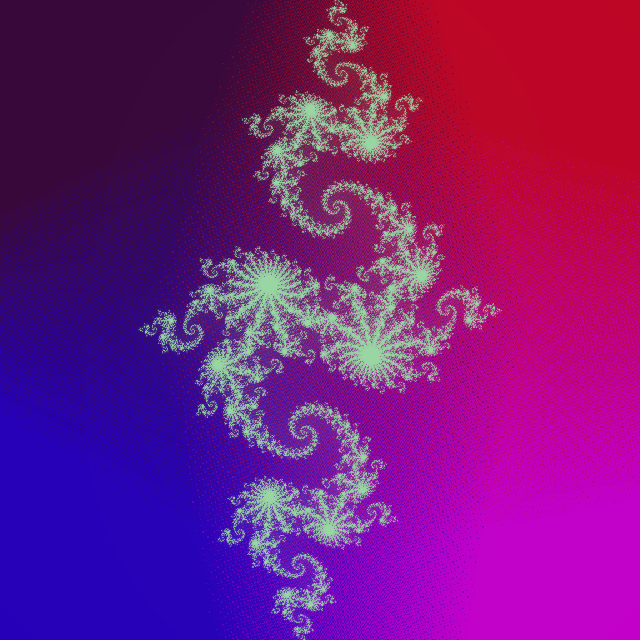
Give the GLSL for this background, as a WebGL 1 fragment shader.

```glsl
precision highp float;
// A Julia set of feathery stars and spirals over a four-corner colour field.
// Escape time blends each sample towards pale green; the corner ramps and the
// denser green parts are broken up by a fine dither grain.

uniform vec2 u_resolution;

const int MAX_STEPS = 256;
const vec2 JULIA_SEED = vec2(-0.8, 0.156);
const float VIEW_WIDTH = 3.0;
const float GRAIN_CELLS = 512.0;
const float FIELD_GRAIN = 0.36;
const float GREEN_GRAIN = 0.4;

const vec3 DARK_PLUM = vec3(0.22, 0.03, 0.23);
const vec3 RED = vec3(0.74, 0.02, 0.15);
const vec3 BLUE = vec3(0.15, 0.0, 0.72);
const vec3 MAGENTA = vec3(0.76, 0.0, 0.79);
const vec3 PALE_GREEN = vec3(0.60, 0.84, 0.64);

// Evenly spread hash of a grain cell, in 0..1
float grainHash(vec2 cell) {
  return fract(52.9829 * fract(dot(cell, vec2(0.06711, 0.00584))));
}

// Pull a blend weight partly towards a hard 0 or 1 choice
float dither(float weight, float threshold, float strength) {
  return mix(weight, step(threshold, weight), strength);
}

// Linear ramp of a given width about a centre
float ramp(float value, float centre, float width) {
  return clamp((value - centre) / width + 0.5, 0.0, 1.0);
}

// Corner colours with ramps that widen towards the middle of the canvas
vec3 cornerField(vec2 uv, vec2 cell) {
  vec2 fromMiddle = abs(2.0 * uv - 1.0);
  float acrossWidth = mix(0.60, mix(0.40, 0.30, uv.y), fromMiddle.y);
  float downWidth = mix(0.82, mix(0.32, 0.52, uv.x), fromMiddle.x);
  float across = ramp(uv.x, 0.53, acrossWidth);
  float down = ramp(1.0 - uv.y, mix(0.49, 0.525, uv.x), downWidth);
  across = dither(across, grainHash(cell), FIELD_GRAIN);
  down = dither(down, grainHash(cell + vec2(17.0, 43.0)), FIELD_GRAIN);
  return mix(mix(DARK_PLUM, RED, across), mix(BLUE, MAGENTA, across), down);
}

// Share of the step limit used before z escapes
float escapeShare(vec2 z, vec2 seed) {
  float steps = 0.0;
  for (int i = 0; i < MAX_STEPS; i++) {
    if (dot(z, z) > 4.0) break;
    z = vec2(z.x * z.x - z.y * z.y, 2.0 * z.x * z.y) + seed;
    steps += 1.0;
  }
  return steps / float(MAX_STEPS);
}

// Canvas position to the complex plane, turned so the long axis is upright
vec2 toPlane(vec2 centred) {
  return VIEW_WIDTH * vec2(centred.y, -centred.x);
}

void main() {
  float side = min(u_resolution.x, u_resolution.y);
  vec2 uv = gl_FragCoord.xy / u_resolution;
  vec2 centred = (gl_FragCoord.xy - 0.5 * u_resolution) / side;
  vec2 cell = floor(centred * GRAIN_CELLS);

  // Four close samples per pixel smooth the fractal edge
  float share = 0.0;
  for (int j = 0; j < 2; j++) {
    for (int i = 0; i < 2; i++) {
      vec2 offset = (vec2(float(i), float(j)) - 0.5) * 0.5 / side;
      share += 0.25 * escapeShare(toPlane(centred + offset), JULIA_SEED);
    }
  }

  // Grain fades out of the thin outer green, leaving the open field clean
  float grain = GREEN_GRAIN * smoothstep(0.1, 0.3, share);
  float green = dither(share, grainHash(cell + vec2(71.0, 29.0)), grain);
  gl_FragColor = vec4(mix(cornerField(uv, cell), PALE_GREEN, green), 1.0);
}
```
